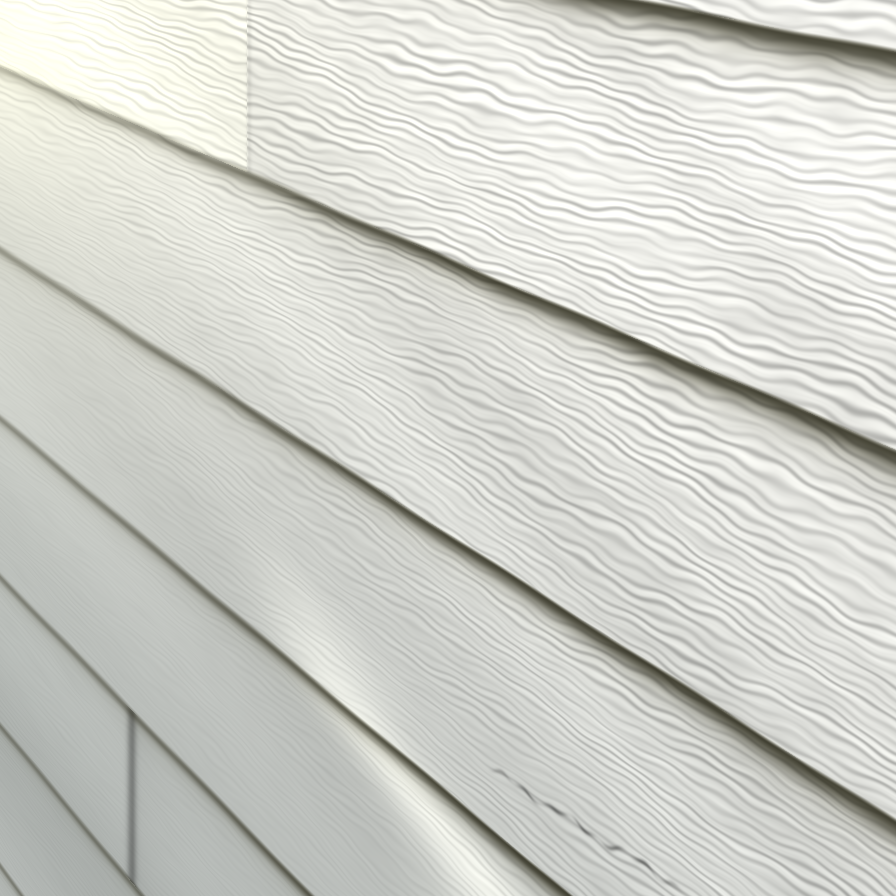
Give the GLSL for this texture, as a three.js fragment shader.

```glsl
// Painted lap siding in steep perspective: boards fan out from a vanishing point
// beyond the upper left. Layered sines bend the embossed wood grain, cellular noise
// breaks it up, and each board casts a soft olive shadow on the one below.
varying vec2 vUv;

vec2 hash2(vec2 p) {
  return fract(sin(vec2(dot(p, vec2(127.1, 311.7)), dot(p, vec2(269.5, 183.3)))) * 4375.85);
}

// Distance to the nearest scattered cell point
float cells(vec2 p) {
  vec2 cell = floor(p);
  float nearest = 2.0;
  for (int j = -1; j <= 1; j++) {
    for (int i = -1; i <= 1; i++) {
      vec2 c = cell + vec2(float(i), float(j));
      nearest = min(nearest, length(c + hash2(c) - p));
    }
  }
  return nearest;
}

// Grain phase in ridges: long sweeps plus short ripples, different on each board
float grainPhase(float u, float f, float seed) {
  float sweep = 0.9 * sin(u * 0.9 + f * 4.0 + seed * 2.3) + 0.5 * sin(u * 2.1 - f * 9.0 + seed * 4.1);
  float ripple = 0.20 * sin(u * 7.3 + f * 15.0 + seed) + 0.13 * sin(u * 12.7 - f * 27.0 + seed * 3.7)
               + 0.07 * sin(u * 23.0 + f * 41.0);
  return f * 29.0 + sweep + ripple;
}

void main() {
  vec2 p = vec2(vUv.x, 1.0 - vUv.y);

  // Perspective: slope from the vanishing point gives the board number
  float nearness = p.x + 0.95;
  float slope = (p.y + 0.332) / nearness - 0.2;
  float k = slope / (0.236 - 0.036 * slope);
  float board = floor(k);
  float f = k - board;
  float u = 10.0 * log(nearness);

  // Butt joints on two of the boards
  float onTop = step(abs(board), 0.5);
  float onLow = step(abs(board - 4.0), 0.5);
  float leftPiece = onTop * (1.0 - smoothstep(0.274, 0.278, p.x));
  float seed = board * 1.7 + 5.0 + 2.6 * step(0.5, leftPiece);

  // Paint tone: cool and dim at lower left, pale toward the top and right
  float dim = smoothstep(-0.5, 5.0, k - 0.8 * p.x);
  vec3 color = mix(vec3(0.89, 0.89, 0.872), vec3(0.69, 0.708, 0.697), dim);
  color += vec3(0.13, 0.125, 0.07) * exp(-3.8 * length(p - vec2(0.0, 0.07)));
  color += vec3(0.055, 0.055, 0.04) * leftPiece;

  // Soft slanting bands of light, and one strong beam
  float slant = p.x - 0.66 * p.y;
  float bands = sin(slant * 15.0 + 0.8 * sin(k * 2.0) + 0.6) + 0.6 * sin(slant * 27.0 - k);
  color += 0.018 * bands;
  float beamX = slant + 0.122 + 0.012 * sin(k * 9.0);
  float beam = exp(-pow(beamX / (0.018 + 0.03 * p.y * p.y), 2.0)) * smoothstep(0.55, 0.85, p.y);
  color += vec3(0.2, 0.195, 0.18) * beam;
  float sheen = exp(-dot((p - vec2(0.85, 0.18)) * vec2(3.0, 6.0), (p - vec2(0.85, 0.18)) * vec2(3.0, 6.0)));
  color += 0.06 * sheen;

  // Embossed grain, sharp on the right and out of focus at lower left
  float focus = 0.08 + 0.92 * smoothstep(0.15, 0.85, p.x + 0.4 - 0.55 * p.y);
  float g = grainPhase(u, f, seed);
  float patches = cells(vec2(u * 0.8 + seed * 7.0, g * 0.45));
  float fibre = cells(vec2(u * 3.0 + seed * 9.0, g * 1.7));
  float wave = 0.5 + 0.5 * sin(6.2832 * g + 1.6 * patches);
  float groove = wave * wave;
  float strength = mix(0.35, 1.15, smoothstep(0.1, 0.75, patches));
  color *= 1.0 + focus * strength * (0.085 - 0.25 * groove);
  color *= 1.0 + (0.02 + 0.06 * focus) * (0.45 - fibre);

  // A ragged crack along the grain near the lower right
  float crackY = k - 2.72 + 0.5 * (p.x - 0.65) + 0.010 * sin(u * 14.0) + 0.006 * sin(u * 37.0);
  float crackSpan = smoothstep(0.53, 0.58, p.x) * (1.0 - smoothstep(0.73, 0.78, p.x));
  float crack = exp(-pow(crackY / 0.009, 2.0)) * crackSpan * (0.6 + 0.4 * sin(u * 31.0));
  color *= 1.0 - 0.38 * crack;

  // Joint seams
  color *= 1.0 - 0.07 * onTop * exp(-pow((p.x - 0.278) / 0.003, 2.0));
  color *= 1.0 - 0.32 * onLow * exp(-pow((p.x - 0.147) / 0.005, 2.0));
  color *= 1.0 - 0.05 * onLow * smoothstep(0.146, 0.149, p.x) * exp(-(p.x - 0.147) * 40.0);

  // Shadow under each lip: crisp upper edge, dark core, fading olive tail
  float d = f - step(0.5, f) + 0.003 * sin(u * 5.0 + floor(k + 0.5) * 3.0);
  float blur = mix(0.030, 0.009, smoothstep(0.0, 0.6, p.x));
  float lip = smoothstep(-blur, blur, d);
  float below = max(d, 0.0);
  float depth = mix(0.55, 0.95, smoothstep(0.0, 0.55, p.x));
  depth *= 1.0 - 0.3 * exp(-5.0 * length(p - vec2(0.0, 0.08)));
  float core = lip * exp(-pow(below / mix(0.035, 0.052, p.x), 2.0));
  float tail = lip * exp(-below / 0.055);
  color = mix(color, color * vec3(0.60, 0.59, 0.51), tail * depth * 0.8);
  color = mix(color, vec3(0.20, 0.195, 0.14), core * depth * 0.9);

  gl_FragColor = vec4(clamp(color, 0.0, 1.0), 1.0);
}
```
